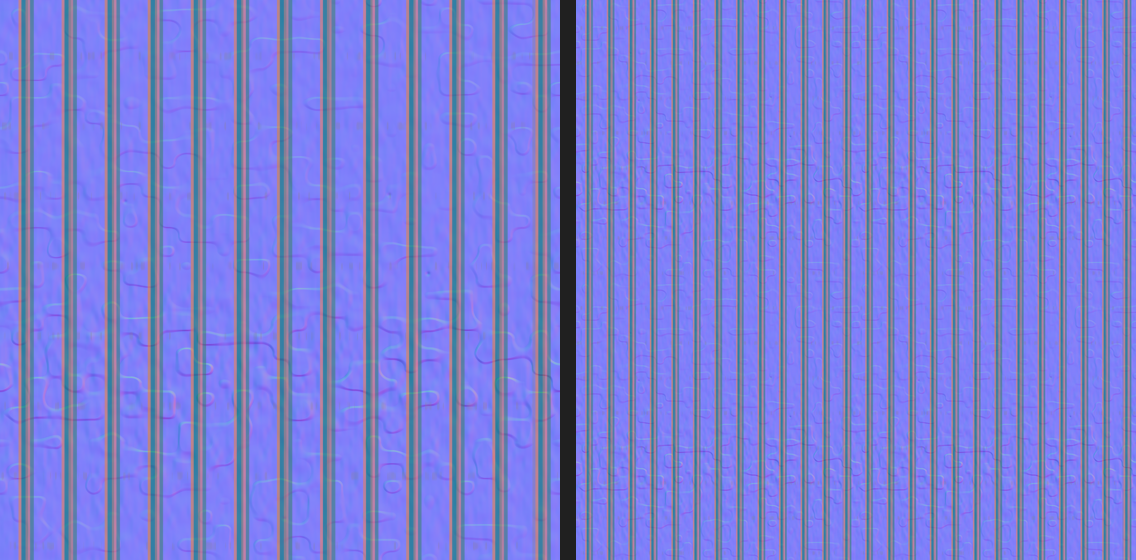
Left, the tile; right, the same tile 2 across and 2 down.
Write a WebGL 1 fragment shader that draws this texture map.

```glsl
precision highp float;
// Tangent-space normal map of a lightly worn panel with thirteen vertical double grooves.

uniform vec2 u_resolution;

const float GROOVES = 13.0;      // repeats across
const float SOFT = 0.019;        // edge softness, in groove periods
const float RELIEF = 0.0016;     // strength of the surface bumps
const float GRAIN = 0.022;       // strength of the vertical grain
const float SCRATCH_ROWS = 8.0;  // rows of short scratches down the panel
const float WEAR_CENTER = 0.32;  // height of the most worn zone
const float PIT_RADIUS = 0.0035;
const float PIT_DEPTH = 0.6;
const float TAU = 6.2831853;

const vec3 FLAT = vec3(0.50, 0.50, 0.985);
const vec3 RIGHT_SLOPE = vec3(0.77, 0.50, 0.63);
const vec3 LEFT_SLOPE = vec3(0.19, 0.50, 0.65);
const vec3 SHALLOW_LEFT = vec3(0.33, 0.50, 0.67);
const vec3 GROOVE_FLOOR = vec3(0.53, 0.50, 0.58);

float hash(vec2 p) {
  return fract(sin(dot(p, vec2(127.1, 311.7))) * 43758.547);
}

// Value noise that wraps after "period" cells over the unit square.
float wrapNoise(vec2 uv, vec2 period) {
  vec2 p = uv * period;
  vec2 cell = floor(p);
  vec2 f = fract(p);
  f = f * f * (3.0 - 2.0 * f);
  vec2 a = mod(cell, period);
  vec2 b = mod(cell + 1.0, period);
  return mix(mix(hash(a), hash(vec2(b.x, a.y)), f.x),
             mix(hash(vec2(a.x, b.y)), hash(b), f.x), f.y);
}

// Flaking plates, fine bumps and a few pits.
float surfaceHeight(vec2 uv) {
  float plates = smoothstep(0.55, 0.72, wrapNoise(uv, vec2(30.0, 38.0)));
  float bumps = wrapNoise(uv, vec2(62.0, 34.0));
  float fine = wrapNoise(uv, vec2(117.0, 58.0));
  float h = 0.55 * plates + 0.75 * bumps + 0.40 * fine;
  for (int i = 0; i < 5; i++) {
    float id = float(i) + 1.0;
    vec2 center = vec2(hash(vec2(id, 3.0)), hash(vec2(id, 8.0)));
    vec2 d = (fract(uv - center + 0.5) - 0.5) / PIT_RADIUS;
    h -= PIT_DEPTH * exp(-dot(d, d));
  }
  return h;
}

vec2 surfaceTilt(vec2 uv) {
  const float e = 0.002;
  float h = surfaceHeight(uv);
  vec2 rise = vec2(surfaceHeight(uv + vec2(e, 0.0)), surfaceHeight(uv + vec2(0.0, e))) - h;
  return -rise / e * RELIEF;
}

float edge(float at, float x) {
  return smoothstep(at - SOFT, at + SOFT, x);
}

// Cross-section of one double groove; alpha is its coverage.
vec4 grooveProfile(float x, float id, float y) {
  float warm = hash(vec2(id, 17.0));
  float thin = hash(vec2(id, 29.0));
  float fade = 0.12 * wrapNoise(vec2(id / GROOVES, y), vec2(GROOVES, 24.0));
  vec3 firstLip = RIGHT_SLOPE + vec3(-0.03, 0.02, -0.12) * warm;
  vec3 secondLip = mix(RIGHT_SLOPE + vec3(0.0, 0.0, 0.04), GROOVE_FLOOR, 0.45 * thin * thin);
  vec3 c = firstLip;
  c = mix(c, LEFT_SLOPE, edge(0.497, x));
  c = mix(c, GROOVE_FLOOR, edge(0.602 - 0.012 * thin, x));
  c = mix(c, secondLip, edge(0.648, x));
  c = mix(c, SHALLOW_LEFT, edge(0.708 - 0.012 * thin, x));
  c = mix(c, GROOVE_FLOOR, fade);
  return vec4(c, edge(0.430, x) - edge(0.785, x));
}

void main() {
  vec2 uv = gl_FragCoord.xy / u_resolution;
  float column = uv.x * GROOVES;
  float id = floor(column);
  float x = fract(column);

  // Worn face between the grooves
  float wear = 0.75 + 0.65 * pow(0.5 + 0.5 * cos(TAU * (uv.y - WEAR_CENTER)), 3.0);
  vec2 tilt = surfaceTilt(uv) * wear;
  tilt.x += GRAIN * (wrapNoise(uv, vec2(208.0, 7.0)) - 0.5) * 2.0;

  // Short vertical scratches in faint rows
  float row = abs(fract(uv.y * SCRATCH_ROWS + 0.3) - 0.5) * 2.0;
  float scratch = (1.0 - smoothstep(0.06, 0.16, row))
                * smoothstep(0.62, 0.9, wrapNoise(uv, vec2(221.0, 40.0)));

  vec3 bump = vec3(0.5 * tilt, -0.5 * dot(tilt, tilt) - 0.12 * length(tilt));
  vec3 face = FLAT + bump;
  face = mix(face, GROOVE_FLOOR, 0.28 * scratch);

  // Rubbed shoulder beside the last groove
  float rubbed = step(GROOVES - 1.5, id) * (edge(0.36, x) - edge(0.46, x));
  face = mix(face, GROOVE_FLOOR, rubbed * (0.30 + 0.25 * wrapNoise(uv, vec2(156.0, 12.0))));

  // Grooves over the face, with a trace of the same wear
  vec4 groove = grooveProfile(x, id, uv.y);
  vec3 color = mix(face, groove.rgb + 0.5 * bump, groove.a);
  gl_FragColor = vec4(clamp(color, 0.0, 1.0), 1.0);
}
```
